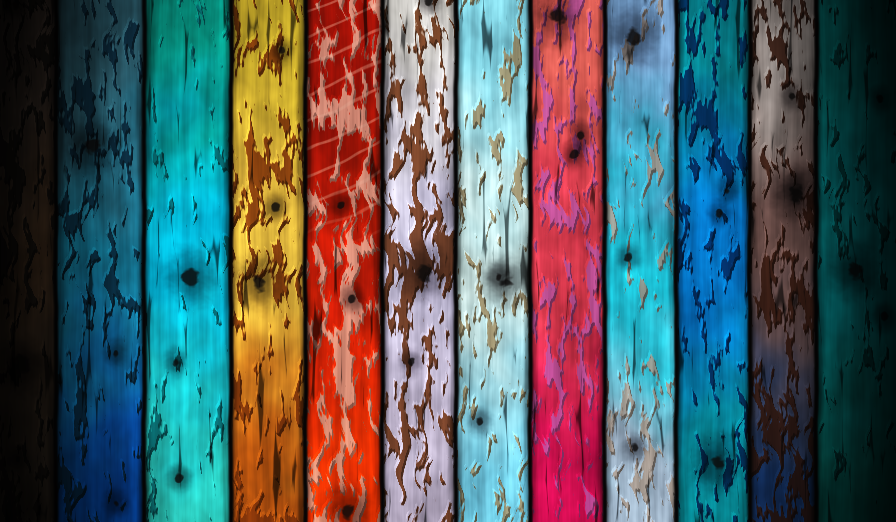
A Shadertoy shader for this texture:

```glsl
const int PLANKS = 12;
const float RIGHT_EDGE[12] = float[12](.0625, .161, .258, .341, .427, .509, .592, .675, .755, .837, .911, 1.02);
const float KNOT_HEIGHT[12] = float[12](.3, .72, .47, .46, .02, .48, .46, .97, .93, .11, .63, .48);
const float WEAR[12] = float[12](.4, .33, .1, .38, .45, .45, .3, .4, .33, .28, .5, .12);

// Paint at the top, middle and bottom of each plank, then the layer under it
const vec3 TOP[12] = vec3[12](
    vec3(.36, .30, .26), vec3(.24, .44, .50), vec3(.04, .56, .50), vec3(.74, .64, .20),
    vec3(.58, .09, .04), vec3(.77, .76, .74), vec3(.48, .75, .81), vec3(.77, .36, .33),
    vec3(.46, .60, .75), vec3(.04, .50, .54), vec3(.66, .62, .60), vec3(.04, .58, .57));
const vec3 MIDDLE[12] = vec3[12](
    vec3(.38, .28, .19), vec3(.12, .54, .66), vec3(.02, .69, .82), vec3(.86, .70, .28),
    vec3(.70, .13, .04), vec3(.73, .71, .81), vec3(.78, .88, .87), vec3(.82, .26, .33),
    vec3(.14, .72, .80), vec3(.03, .46, .74), vec3(.48, .37, .35), vec3(.04, .60, .62));
const vec3 BOTTOM[12] = vec3[12](
    vec3(.30, .25, .20), vec3(.04, .32, .66), vec3(.20, .74, .69), vec3(.67, .34, .08),
    vec3(.88, .23, .02), vec3(.68, .64, .72), vec3(.46, .78, .88), vec3(.74, .07, .32),
    vec3(.60, .67, .74), vec3(.04, .54, .58), vec3(.12, .25, .44), vec3(.05, .54, .50));
const vec3 UNDER[12] = vec3[12](
    vec3(.14, .12, .10), vec3(.06, .20, .28), vec3(.04, .40, .42), vec3(.48, .22, .05),
    vec3(.84, .62, .55), vec3(.42, .22, .10), vec3(.62, .55, .41), vec3(.71, .36, .62),
    vec3(.66, .60, .55), vec3(.02, .18, .36), vec3(.27, .14, .09), vec3(.02, .30, .30));

vec2 hash2(vec2 p) {
    vec3 q = fract(p.xyx * vec3(.1031, .1030, .0973));
    q += dot(q, q.yzx + 33.33);
    return fract((q.xx + q.yz) * q.zy);
}

// Distance to the nearest scattered cell point
float cellular(vec2 p) {
    vec2 cell = floor(p);
    float nearest = 2.;
    for (int y = -1; y <= 1; y++)
        for (int x = -1; x <= 1; x++) {
            vec2 c = cell + vec2(x, y);
            nearest = min(nearest, distance(p, c + hash2(c)));
        }
    return nearest;
}

// Layered, mutually bent sines, about -1 to 1
float waves(vec2 p) {
    float sum = 0., gain = .55;
    for (int i = 0; i < 4; i++) {
        sum += gain * sin(p.x + 1.7 * sin(p.y * 1.3 + float(i))) * cos(p.y + 1.9 * sin(p.x * .7));
        p = p * 1.83 + 4.1;
        gain *= .65;
    }
    return sum;
}

// Upright flakes where paint has come away
float flakes(vec2 p, float wear) {
    p.x += .006 * sin(p.y * 31. + 3. * sin(p.y * 13.));
    vec2 q = p * vec2(36., 10.);
    float field = .5 * cellular(q) + .3 * cellular(q * 2.1 + 7.) + .2 * cellular(q * 4.3 + 19.);
    field += .14 * waves(p * vec2(11., 6.));
    float limit = .65 - .34 * wear;
    return smoothstep(limit - .025, limit + .035, field);
}

// Dark heart with a ragged halo: x is heart, y is halo
vec2 knot(vec2 p, vec2 centre, float size) {
    vec2 d = (p - centre) * vec2(1., .85);
    float r = length(d) / size + .28 * waves(p * 45.);
    return vec2(1. - smoothstep(.3, .6, r), 1. - smoothstep(.5, 2.3, r));
}

vec3 paint(int i, float height) {
    vec3 lower = mix(BOTTOM[i], MIDDLE[i], smoothstep(.05, .5, height));
    return mix(lower, TOP[i], smoothstep(.5, .92, height));
}

float vignette(vec2 uv) {
    float d = length((uv - .5) * vec2(1., .35));
    return 1. - .93 * smoothstep(.3, .53, d);
}

void mainImage(out vec4 fragColor, in vec2 fragCoord) {
    vec2 uv = fragCoord / iResolution.xy;
    vec2 p = fragCoord / iResolution.y;
    float x = uv.x + .0012 * waves(vec2(3., p.y * 9.));

    // Find the plank and its sides
    int id = 0;
    for (int i = 0; i < PLANKS - 1; i++) id += int(step(RIGHT_EDGE[i], x));
    float left = id > 0 ? RIGHT_EDGE[id - 1] : -.02;
    float right = RIGHT_EDGE[id];
    float aspect = iResolution.x / iResolution.y;
    vec2 local = p + vec2(float(id) * 3.7, float(id) * 5.3);

    // Faded paint, flaking and raised flake rims
    vec3 color = paint(id, uv.y + .13 * waves(local * vec2(9., 5.)));
    color *= 1. + .16 * waves(local * vec2(24., 13.) + 5.);
    float bare = flakes(local, WEAR[id]);
    float rim = bare - flakes(local + vec2(.003, -.006), WEAR[id]);
    color = mix(color, UNDER[id], .85 * bare);
    color *= 1. - .35 * max(rim, 0.) + .15 * max(-rim, 0.);

    // Slanting saw marks on the red plank
    float saw = abs(fract((p.y - .45 * p.x) * 19. + .25 * waves(p * 8.)) - .5);
    float marks = (1. - smoothstep(.02, .09, saw)) * smoothstep(.5, .65, uv.y) * float(id == 4);
    color = mix(color, UNDER[4], .45 * marks);

    // Wood grain and fine dark cracks
    float grain = waves(local * vec2(95., 4.));
    color *= 1. + .16 * grain;
    float crack = smoothstep(.72, .9, cellular(local * vec2(70., 7.) + 31.));
    color *= 1. - .55 * crack;

    // One main knot and two small ones on each plank
    for (int k = 0; k < 3; k++) {
        vec2 h = hash2(vec2(float(id) + 2., float(k) * 7. + 3.));
        float height = k == 0 ? KNOT_HEIGHT[id] : h.y;
        vec2 centre = vec2(mix(left, right, .3 + .4 * h.x) * aspect, height);
        vec2 mark = knot(p, centre, k == 0 ? .028 : .014);
        color = mix(color, color * vec3(.48, .47, .48), .75 * mark.y);
        color = mix(color, vec3(.07, .06, .06), .8 * mark.x);
    }

    // Dark seams with shaded plank sides
    float side = min(x - left, right - x);
    float pixel = 1. / iResolution.x;
    color *= mix(.55, 1., smoothstep(.0, .011, side + .002 * grain));
    color = mix(vec3(.035, .03, .03), color, smoothstep(.0016 - pixel, .0028 + pixel, side));

    color = mix(color, color * color * (3. - 2. * color), .35);
    fragColor = vec4(clamp(color * vignette(uv), 0., 1.), 1.);
}
```
